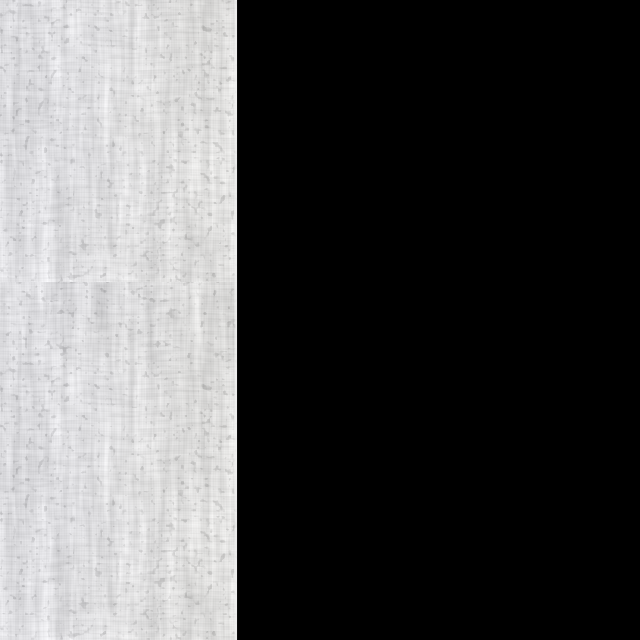
Give the GLSL for this texture, as a three.js fragment shader.

```glsl
varying vec2 vUv;

#define CLOTH_EDGE 0.3705
#define EDGE_SOFT 0.0008
#define TILE_HEIGHT 0.56
#define THREADS 256.0
#define STREAK_GAIN 0.13
#define WEAVE_GAIN 0.075
#define HOLE_GAIN 0.10
#define BASE_LIGHT 0.872
#define COOL_TINT vec3(-0.003, -0.003, 0.009)
#define WARM_TINT vec3(0.003, 0.001, -0.004)

vec2 hash2(vec2 p) {
  vec2 q = vec2(dot(p, vec2(127.1, 311.7)), dot(p, vec2(269.5, 183.3)));
  return fract(sin(q) * 43758.545);
}

// Cellular noise: random cell values blended around jittered centres, 0 to 1
float cells(vec2 p) {
  vec2 base = floor(p);
  vec2 f = p - base;
  float total = 0.0;
  float weight = 0.0;
  for (int j = -1; j <= 1; j++) {
    for (int i = -1; i <= 1; i++) {
      vec2 cell = vec2(float(i), float(j));
      vec2 h = hash2(base + cell);
      vec2 d = cell + 0.2 + 0.6 * h - f;
      float w = exp(-4.0 * dot(d, d));
      total += w * hash2(base + cell + 71.0).x;
      weight += w;
    }
  }
  return total / weight;
}

// Soft elliptical patch of light or shade
float patchAt(vec2 p, vec2 centre, vec2 radius) {
  vec2 d = (p - centre) / radius;
  return exp(-dot(d, d));
}

// Long vertical slubs in three widths
float streaks(vec2 p) {
  float wide = cells(p * vec2(48.0, 5.0) + 3.0) - 0.5;
  float medium = cells(p * vec2(105.0, 9.0) + 19.0) - 0.5;
  float narrow = cells(p * vec2(210.0, 22.0) + 43.0) - 0.5;
  return 0.45 * wide + 0.5 * medium + 0.4 * narrow;
}

// Broad folds and worn areas within one tile
float folds(vec2 p) {
  float light = 0.0;
  light -= 0.055 * patchAt(p, vec2(0.205, 0.40), vec2(0.006, 0.10));
  light -= 0.050 * patchAt(p, vec2(0.157, 0.53), vec2(0.022, 0.06));
  light -= 0.025 * patchAt(p, vec2(0.300, 0.37), vec2(0.030, 0.12));
  light -= 0.025 * patchAt(p, vec2(0.060, 0.27), vec2(0.050, 0.05));
  light -= 0.030 * patchAt(p, vec2(0.335, 0.02), vec2(0.018, 0.06));
  light += 0.045 * patchAt(p, vec2(0.216, 0.49), vec2(0.007, 0.07));
  light += 0.050 * patchAt(p, vec2(0.332, 0.20), vec2(0.004, 0.13));
  light += 0.030 * patchAt(p, vec2(0.265, 0.10), vec2(0.008, 0.15));
  light += 0.025 * patchAt(p, vec2(0.100, 0.00), vec2(0.140, 0.025));
  light += 0.035 * patchAt(p, vec2(0.361, 0.25), vec2(0.004, 0.28));
  return light;
}

// Crossed threads of uneven strength, with small dark gaps
float weave(vec2 p) {
  vec2 bend = vec2(sin(p.y * 31.0 + sin(p.x * 47.0)), sin(p.x * 39.0)) * 0.0008;
  vec2 thread = (p + bend) * THREADS;
  float warp = cells(thread * vec2(1.0, 0.12)) - 0.5;
  float weft = cells(thread * vec2(0.16, 1.0) + 57.0) - 0.5;
  vec2 ridge = cos(6.2832 * thread);
  float grain = 0.6 * warp + 0.8 * weft + 0.12 * (ridge.x + ridge.y);
  float gap = smoothstep(0.72, 0.95, cells(thread * 0.8 + 91.0));
  return WEAVE_GAIN * grain - HOLE_GAIN * gap;
}

void main() {
  // The cloth repeats upward, leaving a horizontal seam
  vec2 p = vec2(vUv.x, mod(vUv.y, TILE_HEIGHT));
  float light = BASE_LIGHT + STREAK_GAIN * streaks(p) + folds(p) + weave(p);

  // Cool on the left, warmer on the right
  float warmth = smoothstep(0.05, 0.34, p.x + 0.06 * (cells(p * 14.0) - 0.5));
  vec3 cloth = vec3(light) + mix(COOL_TINT, WARM_TINT, warmth);

  // Pale selvage along the cut edge
  float selvage = smoothstep(CLOTH_EDGE - 0.006, CLOTH_EDGE - 0.002, p.x);
  cloth = mix(cloth, vec3(0.95), 0.75 * selvage);

  float mask = 1.0 - smoothstep(CLOTH_EDGE - EDGE_SOFT, CLOTH_EDGE + EDGE_SOFT, p.x);
  gl_FragColor = vec4(clamp(cloth, 0.0, 1.0) * mask, 1.0);
}
```
